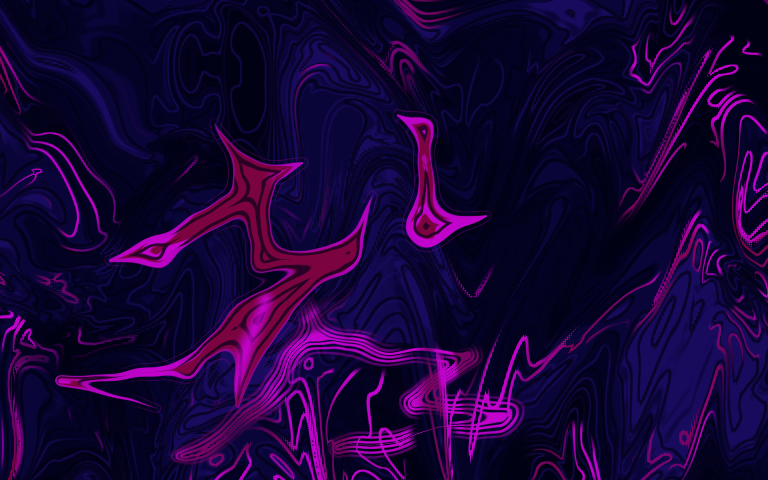
Write a WebGL 2 fragment shader that draws this background.

```glsl
#version 300 es
precision highp float;
// Liquid marbling: dark navy and indigo folds crossed by glowing magenta ribbons.
// Repeated shears fold a noise field into pointed drapery with thin contour lines;
// the ribbons are tapered limbs fused by a smooth minimum and banded by depth.
uniform vec2 u_resolution;
out vec4 fragColor;

const vec3 BLACK = vec3(0.004, 0.004, 0.08);
const vec3 NAVY = vec3(0.014, 0.01, 0.15);
const vec3 DUSK = vec3(0.04, 0.02, 0.225);
const vec3 INDIGO = vec3(0.095, 0.042, 0.37);
const vec3 WINE = vec3(0.12, 0.005, 0.13);
const vec3 CRIMSON = vec3(0.48, 0.01, 0.25);
const vec3 VIOLET = vec3(0.45, 0.02, 0.48);
const vec3 MAGENTA = vec3(0.76, 0.01, 0.8);

float hash(vec2 p) {
  vec3 q = fract(p.xyx * 0.1031);
  q += dot(q, q.yzx + 33.33);
  return fract((q.x + q.y) * q.z);
}
float noise(vec2 p) {
  vec2 i = floor(p), f = fract(p);
  f = f * f * (3.0 - 2.0 * f);
  return mix(mix(hash(i), hash(i + vec2(1, 0)), f.x),
             mix(hash(i + vec2(0, 1)), hash(i + vec2(1, 1)), f.x), f.y);
}
float fbm(vec2 p) {
  return 0.55 * noise(p) + 0.3 * noise(p * 2.1 + 17.0) + 0.15 * noise(p * 4.3 + 31.0);
}
vec2 wobble(vec2 p, float freq) { return vec2(noise(p * freq), noise(p * freq + 40.0)) - 0.5; }
float inside(float d, float blur) { return 1.0 - smoothstep(-blur, blur, d); }

// Alternating shears, one pointed and one round, that fold the plane
vec2 fold(vec2 p) {
  float amp = 0.13, freq = 5.5;
  for (int i = 0; i < 4; i++) {
    float k = float(i), s = sin(p.x * freq * 0.7 + 3.2 * noise(p * 1.9 + 9.0 * k));
    p.y += amp * (1.0 - 2.0 * sqrt(s * s + 0.004));
    p.x += amp * sin(p.y * freq + 2.3 * k + 2.0 * noise(p * 2.3 + 50.0));
    amp *= 0.6;
    freq *= 1.65;
  }
  return p;
}

// Fuses d with a limb from ends.xy to ends.zw of changing radius
float limb(float d, vec2 p, vec4 ends, vec2 radius, float k) {
  vec2 axis = ends.zw - ends.xy, from = p - ends.xy;
  float t = clamp(dot(from, axis) / dot(axis, axis), 0.0, 1.0);
  float e = length(from - axis * t) - mix(radius.x, radius.y, t);
  float h = max(k - abs(d - e), 0.0) / k;
  return min(d, e) - 0.25 * h * h * k;
}

// Lines of even width at the half-integer levels of v
float contour(float v, float width) {
  float w = fwidth(v), pixel = 1.0 / u_resolution.y;
  float d = abs(fract(v) - 0.5) * pixel / (w + 0.0001);
  return (1.0 - smoothstep(width, width + pixel, d)) * (1.0 - smoothstep(0.4, 1.0, w));
}

// Star-like ribbon left of the middle and a hooked one on the right
float ribbons(vec2 p) {
  float k = 0.04;
  float d = limb(1.0, p, vec4(0.23, 0.455, 0.33, 0.48), vec2(0.004, 0.026), k);
  d = limb(d, p, vec4(0.33, 0.48, 0.52, 0.6), vec2(0.02, 0.03), k);
  d = limb(d, p, vec4(0.52, 0.63, 0.64, 0.67), vec2(0.034, 0.002), k);
  d = limb(d, p, vec4(0.5, 0.64, 0.455, 0.75), vec2(0.018, 0.0), k);
  d = limb(d, p, vec4(0.53, 0.6, 0.56, 0.47), vec2(0.03, 0.024), k);
  d = limb(d, p, vec4(0.56, 0.46, 0.72, 0.46), vec2(0.024, 0.02), k);
  d = limb(d, p, vec4(0.72, 0.46, 0.77, 0.58), vec2(0.016, 0.0), k);
  d = limb(d, p, vec4(0.69, 0.44, 0.54, 0.33), vec2(0.018, 0.046), k);
  d = limb(d, p, vec4(0.55, 0.33, 0.5, 0.165), vec2(0.042, 0.004), k);
  d = limb(d, p, vec4(0.5, 0.32, 0.4, 0.235), vec2(0.026, 0.012), k);
  d = limb(d, p, vec4(0.4, 0.235, 0.135, 0.215), vec2(0.012, 0.007), k);
  d = limb(d, p, vec4(0.135, 0.215, 0.335, 0.145), vec2(0.009, 0.0), 0.02);
  d = limb(d, p, vec4(0.828, 0.768, 0.885, 0.74), vec2(0.002, 0.014), k);
  d = limb(d, p, vec4(0.885, 0.75, 0.89, 0.52), vec2(0.01, 0.026), k);
  return limb(d, p, vec4(0.89, 0.525, 1.02, 0.558), vec2(0.028, 0.002), 0.06);
}
// Thin path that zigzags along the bottom
float zigzag(vec2 p) {
  float k = 0.02;
  float d = limb(1.0, p, vec4(0.39, 0.04, 0.67, 0.28), vec2(0.0, 0.003), k);
  d = limb(d, p, vec4(0.67, 0.28, 0.645, 0.35), vec2(0.005, 0.0), k);
  d = limb(d, p, vec4(0.67, 0.28, 0.98, 0.28), vec2(0.002, 0.003), k);
  d = limb(d, p, vec4(0.98, 0.28, 0.88, 0.17), vec2(0.003, 0.004), k);
  d = limb(d, p, vec4(0.88, 0.17, 1.06, 0.13), vec2(0.004, 0.0), k);
  return limb(d, p, vec4(1.06, 0.13, 0.72, 0.07), vec2(0.002, 0.0), k);
}

vec3 ribbonColor(vec2 p, float depth, float v) {
  float flow = 7.0 * noise(p * 7.0) + 4.0 * v, patches = noise(p * 6.0 + 3.0);
  float pool = inside(limb(1.0, p, vec4(0.56, 0.37, 0.5, 0.2), vec2(0.014), 0.01), 0.016);
  vec3 c = mix(CRIMSON, MAGENTA, max(pool, smoothstep(0.1, 0.6, sin(depth * 170.0 + flow)) * smoothstep(0.4, 0.6, patches)));
  c = mix(c, WINE, 0.9 * smoothstep(0.3, 0.8, sin(depth * 330.0 - flow)) * (1.0 - 0.8 * pool));
  return mix(mix(VIOLET, MAGENTA, patches * 1.2), c, smoothstep(0.0015, 0.004, depth - 0.008 * smoothstep(0.5, 0.8, patches)));
}

vec3 scene(vec2 p) {
  vec2 q = fold(p), bent = p + 0.03 * wobble(p, 8.0) + 0.008 * wobble(p, 21.0);
  float v = fbm(q * vec2(5.6, 4.6) + 5.0), ribbon = ribbons(bent), zig = zigzag(bent + 0.035 * wobble(p, 11.0));
  // Dark folds with fine streaks
  float grain = noise(q * vec2(16.0, 75.0)) - 0.5;
  float tone = v + 0.03 * sin(v * 110.0) + 0.09 * grain;
  vec3 c = mix(BLACK, NAVY, smoothstep(0.3, 0.52, tone));
  c = mix(c, DUSK, smoothstep(0.54, 0.58, tone));
  c = mix(c, INDIGO, smoothstep(0.65, 0.71, tone));
  // Indigo peak between the ribbons
  float peak = limb(1.0, bent, vec4(0.795, 0.66, 0.78, 0.36), vec2(0.0, 0.05), 0.06);
  peak = limb(peak, bent, vec4(0.69, 0.35, 0.88, 0.29), vec2(0.012, 0.022), 0.06);
  c = mix(c, mix(DUSK, INDIGO, 0.1 + 0.8 * noise(vec2(bent.x * 34.0 + 4.0 * v, bent.y * 4.0))), inside(peak, 0.002));
  // Indigo and black veins, then glowing filaments
  c = mix(c, INDIGO, 0.65 * contour(v * 17.0, 0.0008) * smoothstep(0.4, 0.6, noise(p * 5.0 + 8.0)));
  c = mix(c, BLACK, 0.7 * contour(v * 13.0 + 0.3, 0.0015));
  float low = inside(length((p - vec2(0.93, 0.13)) / vec2(0.42, 0.2)) - 0.7, 0.3);
  float activity = smoothstep(0.57, 0.7, noise(q * 8.0 + 70.0) + 0.16 * low + 0.05 * smoothstep(0.9, 1.5, p.x));
  activity *= max(smoothstep(0.0, 0.12, ribbon), low);
  vec3 glow = mix(mix(CRIMSON, VIOLET, noise(p * 6.0)), MAGENTA, smoothstep(0.35, 0.7, noise(q * 9.0)));
  c = mix(c, glow, activity * contour(v * 11.0, 0.0022 * noise(q * 14.0)));
  float strands = contour(zig * 105.0, 0.0013) * inside(zig - 0.022, 0.012) * smoothstep(0.3, 0.55, noise(p * 10.0));
  c = mix(c, glow, max(strands, inside(zig, 0.001)));
  c = mix(c, VIOLET, 0.6 * inside(abs(ribbon - 0.009) - 0.0007, 0.001) * smoothstep(0.4, 0.6, noise(p * 6.0 + 90.0)));
  return mix(c, ribbonColor(bent, -ribbon, v), inside(ribbon, 0.0012));
}

void main() {
  vec3 sum = vec3(0.0);
  for (float s = -0.25; s < 0.5; s += 0.5) sum += scene((gl_FragCoord.xy + s) / u_resolution.y);
  fragColor = vec4(sum * 0.5, 1.0);
}
```
